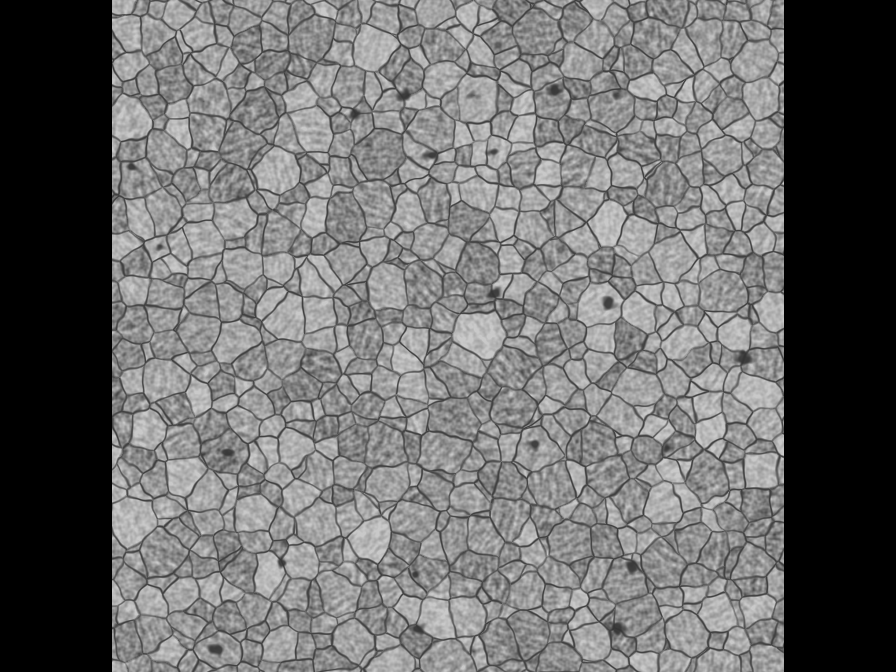
Write a Shadertoy shader that draws this texture.

```glsl
// Polished and etched metal under a microscope: a square grey field of
// irregular grains with dark boundaries, between two black side bars.
// Grains are a power diagram (weighted Voronoi); gradient noise fills them.

#define GRAINS 29.0         // grain sites along the height
#define SIZE_SPREAD 1.1     // strength of the site weights
#define EDGE_WAVE 0.16      // waviness of the boundaries
#define LINE_WIDTH 0.0024   // boundary half width, canvas heights
#define LINE_GREY 0.25
#define GRAIN_DARK 0.53
#define GRAIN_LIGHT 0.73
#define ETCH_ROUGH 0.30     // texture contrast in dark grains
#define ETCH_SMOOTH 0.15    // texture contrast in light grains
#define SPECK_GRID 10.0     // cells that may hold a dark inclusion
#define SPECK_SHARE 0.22
#define SPECK_GREY 0.20

// Integer hash: three values in 0..1 for a cell
vec3 hash3(vec2 cell) {
    uvec3 v = uvec3(ivec3(ivec2(cell), 7));
    v = v * 1664525u + 1013904223u;
    v.x += v.y * v.z; v.y += v.z * v.x; v.z += v.x * v.y;
    v ^= v >> 16u;
    v.x += v.y * v.z; v.y += v.z * v.x; v.z += v.x * v.y;
    return vec3(v >> 16u) / 65535.0;
}

float cornerSlope(vec2 cell, vec2 offset) {
    float angle = 6.2832 * hash3(cell).x;
    return dot(vec2(cos(angle), sin(angle)), offset);
}

// Gradient noise, about -0.7..0.7
float noise(vec2 p) {
    vec2 i = floor(p), f = p - i;
    vec2 u = f * f * f * (f * (f * 6.0 - 15.0) + 10.0);
    vec2 e = vec2(1.0, 0.0);
    float low = mix(cornerSlope(i, f), cornerSlope(i + e, f - e), u.x);
    float high = mix(cornerSlope(i + e.yx, f - e.yx),
                     cornerSlope(i + 1.0, f - 1.0), u.x);
    return mix(low, high, u.y);
}

// Grain centre in xy, weight in z
vec3 grainSite(vec2 cell) {
    vec3 h = hash3(cell);
    return vec3(cell + 0.5 + 0.9 * (h.xy - 0.5), SIZE_SPREAD * h.z * h.z * h.z);
}

float power(vec2 q, vec3 site) {
    vec2 d = q - site.xy;
    return dot(d, d) - site.z;
}

// Owning cell in xy, distance to the boundary in z, neighbour mark in w
vec4 findGrain(vec2 q) {
    vec2 base = floor(q), owner = base;
    vec3 home = vec3(0.0);
    float best = 1e5;
    for (int k = 0; k < 25; k++) {
        vec2 cell = base + vec2(k % 5 - 2, k / 5 - 2);
        vec3 site = grainSite(cell);
        float reach = power(q, site);
        if (reach < best) { best = reach; home = site; owner = cell; }
    }
    float edge = 1e5, mark = 0.0;
    for (int k = 0; k < 25; k++) {
        vec2 cell = base + vec2(k % 5 - 2, k / 5 - 2);
        if (cell == owner) continue;
        vec3 site = grainSite(cell);
        float d = (power(q, site) - best) / (2.0 * distance(site.xy, home.xy));
        if (d < edge) { edge = d; mark = hash3(cell + owner + 300.0).y; }
    }
    return vec4(owner, edge, mark);
}

// Etched surface inside one grain: streaks in its own direction plus mottling
float grainGrey(vec2 q, vec2 owner) {
    vec3 h = hash3(owner + 500.0);
    float angle = 3.1416 * h.y, c = cos(angle), s = sin(angle);
    vec2 along = mat2(c, s, -s, c) * q;
    float streak = noise(along * vec2(1.7, 5.0) + 60.0 * h.z);
    float mottle = noise(q * 3.6 + 20.0);
    float fine = noise(q * 6.3 + 90.0);
    float etch = mix(0.6, 1.1, h.z) * streak + 0.6 * mottle + 0.6 * fine;
    float grey = mix(GRAIN_DARK, GRAIN_LIGHT, h.x);
    return grey + mix(ETCH_ROUGH, ETCH_SMOOTH, h.x) * (etch - 0.04);
}

// Coverage of the sparse dark inclusions
float specks(vec2 p, float pixel) {
    vec2 g = p * SPECK_GRID, cell = floor(g);
    vec3 h = hash3(cell + 900.0);
    float radius = mix(0.04, 0.10, h.z) * step(hash3(cell + 700.0).x, SPECK_SHARE);
    float d = length((g - cell - mix(vec2(0.25), vec2(0.75), h.xy)) * vec2(0.8, 1.1));
    d += 0.08 * noise(g * 9.0);
    float soft = 0.03 + pixel * SPECK_GRID;
    return step(0.001, radius) * (1.0 - smoothstep(radius - soft, radius + soft, d));
}

void mainImage(out vec4 fragColor, in vec2 fragCoord) {
    float pixel = 1.0 / iResolution.y;
    vec2 p = (fragCoord - vec2(0.5 * iResolution.x, 0.0)) * pixel;
    vec2 field = p + 2.0;

    // Grains with wavy outlines
    vec2 q = field * GRAINS;
    vec2 wave = vec2(noise(q * 1.7), noise(q * 1.7 + 40.0));
    vec4 grain = findGrain(q + EDGE_WAVE * wave);
    float grey = grainGrey(q, grain.xy) + 0.05 * noise(field * 7.0);
    grey = min(grey, 0.79);

    // Boundaries of uneven depth
    float line = 1.0 - smoothstep(0.0, LINE_WIDTH + 0.4 * pixel, grain.z / GRAINS);
    float depth = clamp(mix(0.65, 1.05, grain.w) + 0.5 * noise(q * 0.9 + 70.0), 0.3, 1.0);
    grey = mix(grey, LINE_GREY, line * depth);

    grey = mix(grey, SPECK_GREY, 0.9 * specks(field, pixel));

    // Square field between the black bars
    float inside = clamp((0.5 - abs(p.x)) / pixel + 0.5, 0.0, 1.0);
    fragColor = vec4(vec3(grey * inside), 1.0);
}
```
